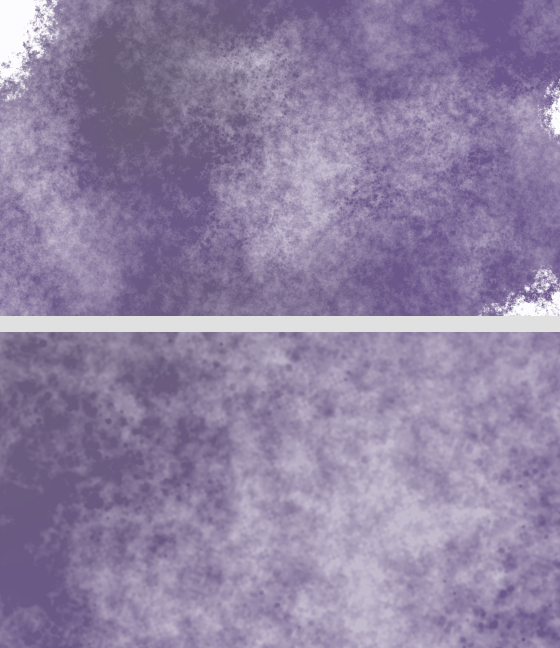
Top: the whole. Bottom: its middle third, enlarged.
A WebGL 2 fragment shader for this texture:

```glsl
#version 300 es
precision highp float;
// Mottled violet pigment sponged over white paper, with pale clouds and soft dark dots.

#define BASE_TONE 0.22
#define CLOUD_CONTRAST 1.15
#define GRAIN_CONTRAST 1.5
#define DOT_DENSITY 46.0
#define DOT_STRENGTH 0.34
#define EDGE_ROUGHNESS 1.7
#define VIOLET vec3(0.41, 0.325, 0.54)
#define SMOKE vec3(0.395, 0.35, 0.46)
#define PALE vec3(0.755, 0.72, 0.80)
#define PAPER vec3(0.99, 0.99, 0.995)

uniform vec2 u_resolution;
out vec4 fragColor;

float hash(vec2 p) {
    vec3 q = fract(vec3(p.xyx) * 0.1031);
    q += dot(q, q.yzx + 33.33);
    return fract((q.x + q.y) * q.z);
}

float valueNoise(vec2 p) {
    vec2 cell = floor(p), f = fract(p);
    f = f * f * (3.0 - 2.0 * f);
    float low = mix(hash(cell), hash(cell + vec2(1.0, 0.0)), f.x);
    float high = mix(hash(cell + vec2(0.0, 1.0)), hash(cell + 1.0), f.x);
    return mix(low, high, f.y);
}

// Rotated octaves, centred on zero
float fractalNoise(vec2 p, int octaves, float gain) {
    float sum = 0.0, weight = 1.0, total = 0.0;
    for (int i = 0; i < octaves; i++) {
        sum += weight * (valueNoise(p) - 0.5);
        total += weight;
        weight *= gain;
        p = mat2(1.6, 1.2, -1.2, 1.6) * p + 17.3;
    }
    return sum / total;
}

// Soft elliptical patch
float patchAt(vec2 p, vec2 centre, vec2 radii) {
    vec2 d = (p - centre) / radii;
    return exp(-dot(d, d));
}

// Scattered round dots with blurred rims
float softDots(vec2 p) {
    vec2 cell = floor(p);
    float cover = 0.0;
    for (int y = -1; y <= 1; y++) {
        for (int x = -1; x <= 1; x++) {
            vec2 id = cell + vec2(x, y);
            vec2 centre = id + vec2(hash(id + 3.7), hash(id + 41.2));
            float radius = mix(0.2, 0.6, hash(id + 87.5));
            float dot1 = 1.0 - smoothstep(0.25 * radius, radius, length(p - centre));
            cover = max(cover, dot1 * hash(id + 129.1));
        }
    }
    return cover;
}

void main() {
    vec2 p = gl_FragCoord.xy / u_resolution.y;
    p.x += 0.5 * (16.0 / 9.0 - u_resolution.x / u_resolution.y);

    // Ragged outlines from a two-axis warp
    vec2 warp = vec2(fractalNoise(p * 5.0 + 11.0, 5, 0.6),
                     fractalNoise(p * 5.0 + 57.0, 5, 0.6));
    vec2 q = p + 0.28 * warp;

    float cloud = fractalNoise(p * 4.0 + 23.0, 5, 0.6);
    float grain = fractalNoise(p * 34.0 + 71.0, 4, 0.85);

    // Pale clouds and darker washes
    float light = 0.52 * patchAt(q, vec2(0.90, 0.44), vec2(0.32, 0.34))
                + 0.40 * patchAt(q, vec2(1.36, 0.49), vec2(0.20, 0.24))
                + 0.42 * patchAt(q, vec2(0.03, 0.30), vec2(0.26, 0.46))
                + 0.25 * patchAt(q, vec2(0.80, 0.86), vec2(0.14, 0.12))
                + 0.28 * patchAt(q, vec2(1.66, 0.66), vec2(0.18, 0.16))
                + 0.25 * patchAt(q, vec2(1.58, 0.18), vec2(0.14, 0.16))
                + 0.26 * patchAt(q, vec2(0.17, 0.85), vec2(0.12, 0.22));
    float wash = 0.16 * patchAt(q, vec2(0.50, 0.68), vec2(0.18, 0.40))
               + 0.15 * patchAt(q, vec2(0.86, 0.02), vec2(0.22, 0.10));

    // Dots gather inside and around the pale clouds
    float dots = max(softDots(p * DOT_DENSITY), 0.8 * softDots(p * DOT_DENSITY * 1.7 + 9.0));
    float gather = smoothstep(0.08, 0.3, light) * smoothstep(-0.12, 0.14, fractalNoise(p * 8.0 + 5.0, 3, 0.5));
    gather *= smoothstep(0.2, 0.6, p.x);

    float tone = BASE_TONE + light - wash + CLOUD_CONTRAST * cloud;
    tone += GRAIN_CONTRAST * grain * mix(0.45, 0.8, smoothstep(0.0, 0.4, light));
    tone -= DOT_STRENGTH * dots * gather;
    tone = clamp(tone, 0.04, 1.02);

    // Smoky tint at upper left and centre, clear violet at right
    float smoke = patchAt(q, vec2(0.50, 0.78), vec2(0.52, 0.38))
                + 0.6 * patchAt(q, vec2(0.70, 0.0), vec2(0.42, 0.22));
    vec3 pigment = mix(VIOLET, SMOKE, clamp(smoke, 0.0, 1.0));
    vec3 colour = mix(pigment, PALE, tone);

    // Bare paper at two corners and the right rim
    float bare = patchAt(p, vec2(0.0, 1.0), vec2(0.16, 0.28))
               + patchAt(p, vec2(1.79, 0.0), vec2(0.25, 0.13))
               + patchAt(p, vec2(1.80, 0.68), vec2(0.08, 0.11));
    bare += EDGE_ROUGHNESS * (0.7 * cloud + 0.6 * grain) * smoothstep(0.02, 0.3, bare);
    colour = mix(colour, PAPER, smoothstep(0.32, 0.72, bare));

    fragColor = vec4(colour, 1.0);
}
```
